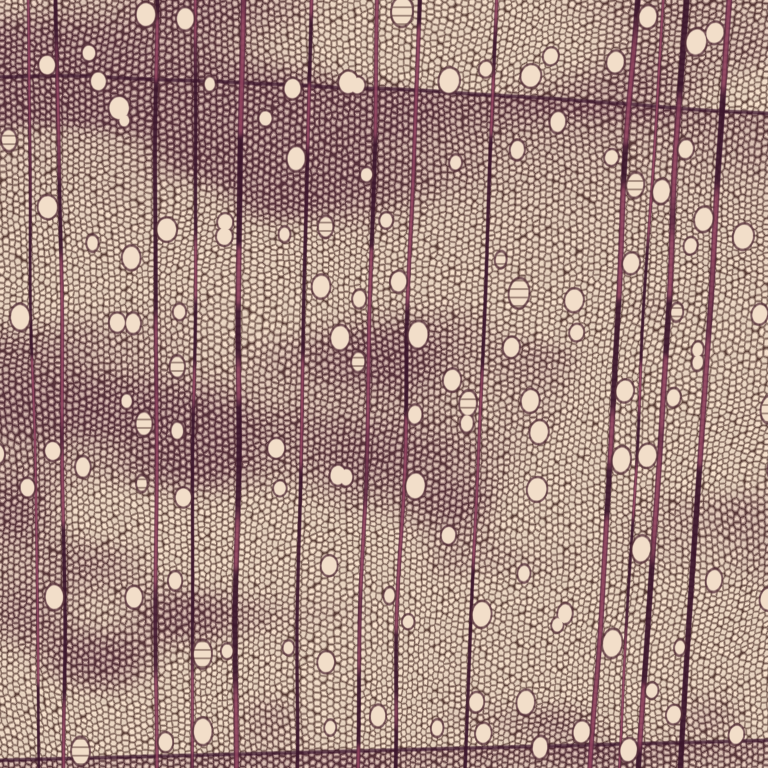
A WebGL 2 fragment shader for this texture:

```glsl
#version 300 es
precision highp float;
uniform vec2 u_resolution;
out vec4 fragColor;

const vec2 FIBRE_COUNT = vec2(122.0, 114.0);
const vec2 FIBRE_JITTER = vec2(0.36, 0.5);
const float RAY_SLOTS = 18.0;
const float RAY_SHARE = 0.74;
const float VESSEL_GRID = 13.0;
const float VESSEL_SHARE = 0.68;
const float DIVIDED_SHARE = 0.06;
const float RING_WIDTH = 0.0026;

const vec3 LUMEN = vec3(0.95, 0.87, 0.79);
const vec3 LUMEN_DENSE = vec3(0.86, 0.74, 0.71);
const vec3 WALL = vec3(0.36, 0.25, 0.22);
const vec3 WALL_DENSE = vec3(0.34, 0.19, 0.23);
const vec3 VESSEL = vec3(0.95, 0.87, 0.79);
const vec3 RAY_PINK = vec3(0.56, 0.26, 0.37);
const vec3 RAY_DARK = vec3(0.23, 0.08, 0.17);

vec2 hash2(vec2 p) {
  vec3 q = fract(p.xyx * vec3(0.1031, 0.1030, 0.0973));
  q += dot(q, q.yzx + 33.33);
  return fract((q.xx + q.yz) * q.zy);
}

float noise(vec2 p) {
  vec2 i = floor(p), f = fract(p);
  f = f * f * (3.0 - 2.0 * f);
  float low = mix(hash2(i).x, hash2(i + vec2(1, 0)).x, f.x);
  float high = mix(hash2(i + vec2(0, 1)).x, hash2(i + vec2(1, 1)).x, f.x);
  return mix(low, high, f.y);
}

// Staggered, rounded Voronoi cells: x = distance to the wall, y = random value per cell
vec2 fibres(vec2 p) {
  vec2 nearest = vec2(9.0), second = vec2(9.0);
  float seed = 0.0;
  for (int i = -1; i <= 1; i++) {
    float column = floor(p.x) + float(i);
    float stagger = 0.5 * mod(column, 2.0);
    for (int j = -1; j <= 1; j++) {
      float row = floor(p.y - stagger) + float(j);
      vec2 rnd = hash2(vec2(column, row) + 17.0);
      vec2 d = vec2(column, row + stagger) + 0.5 + FIBRE_JITTER * (rnd - 0.5) - p;
      if (dot(d, d) < dot(nearest, nearest)) {
        second = nearest;
        nearest = d;
        seed = rnd.x;
      } else if (dot(d, d) < dot(second, second)) {
        second = d;
      }
    }
  }
  float border = dot(0.5 * (nearest + second), normalize(second - nearest));
  return vec2(min(border, 0.62 - length(nearest)), seed);
}

// Nearest ray: x = signed offset, y = half width, z = slot number
vec3 rays(vec2 p) {
  vec3 best = vec3(1.0, 0.002, 0.0);
  for (int i = -1; i <= 1; i++) {
    float slot = floor(p.x * RAY_SLOTS) + float(i);
    vec2 rnd = hash2(vec2(slot + 40.0, 5.0));
    if (hash2(vec2(slot + 40.0, 71.0)).x > RAY_SHARE) continue;
    float wobble = 0.006 * (noise(vec2(p.y * 5.0, slot * 3.0 + 90.0)) - 0.5);
    float offset = p.x - (slot + 0.1 + 0.8 * rnd.x) / RAY_SLOTS - wobble;
    if (abs(offset) < abs(best.x)) best = vec3(offset, mix(0.0016, 0.0038, rnd.y), slot);
  }
  return best;
}

// Nearest vessel: x = signed distance, y = height inside it, z = 1 if divided
vec3 vessels(vec2 p) {
  vec3 best = vec3(1.0, 0.0, 0.0);
  for (int k = 0; k < 9; k++) {
    vec2 cell = floor(p * VESSEL_GRID) + vec2(k % 3 - 1, k / 3 - 1);
    vec2 rnd = hash2(cell + 61.0), form = hash2(cell + 133.0);
    if (hash2(cell + 207.0).x > VESSEL_SHARE) continue;
    vec2 center = (cell + rnd) / VESSEL_GRID;
    float divided = step(form.y, DIVIDED_SHARE);
    vec2 radius = mix(0.0065, 0.013, form.x) * vec2(1.0, 1.1 + 0.25 * form.y + 0.3 * divided);
    // Vessels sit beside rays, not across them
    vec3 ray = rays(center);
    float gap = radius.x + ray.y - abs(ray.x);
    center.x += (ray.x < 0.0 ? -1.0 : 1.0) * max(gap, 0.0);
    vec2 d = p - center;
    float dist = (length(d / radius) - 1.0) * radius.x;
    if (dist < best.x) best = vec3(dist, d.y, divided);
  }
  return best;
}

void main() {
  vec2 uv = gl_FragCoord.xy / u_resolution.y;
  float pixel = 1.0 / u_resolution.y;
  // Files fan out towards the top
  vec2 p = vec2(uv.x - (1.0 - uv.y) * (0.02 - 0.1 * uv.x), uv.y);

  // Growth rings and dense bands
  float upper = 0.9 - 0.02 * uv.x - 0.03 * uv.x * uv.x + 0.004 * noise(uv.xx * 9.0);
  float lower = 0.01 + 0.026 * uv.x;
  float depth = (uv.y < lower ? lower : upper) - uv.y;
  float late = step(0.0, depth) * exp(-depth / 0.08);
  float cloud = 0.55 * noise(p * vec2(4.0, 8.0) + 3.7) + 0.45 * noise(p * vec2(8.0, 15.0) + 21.0);
  float dense = clamp(smoothstep(0.4, 0.8, cloud) + 0.75 * late, 0.0, 1.0);

  // Fibre tissue
  vec2 warp = vec2(noise(p * 8.0), noise(p * 8.0 + 50.0)) - 0.5;
  vec2 fibre = fibres((p + 0.018 * warp) * FIBRE_COUNT + 8.0);
  float soft = max(0.36, 1.5 * pixel * FIBRE_COUNT.x);
  float wall = mix(-0.085, 0.03, dense) + 0.06 * (fibre.y - 0.5);
  float open = clamp((fibre.x - wall) / soft, 0.0, 1.0);
  vec3 lumen = mix(LUMEN, LUMEN_DENSE, dense) * (0.95 + 0.08 * fibre.y);
  vec3 color = mix(mix(WALL, WALL_DENSE, dense), lumen, open);

  // Ring borders
  float border = min(abs(uv.y - upper), abs(uv.y - lower));
  color = mix(color, RAY_DARK, 0.75 * (1.0 - smoothstep(0.3 * RING_WIDTH, RING_WIDTH + pixel, border)));

  // Rays with dark stretches
  vec3 ray = rays(p);
  float stain = smoothstep(0.35, 0.6, noise(vec2(ray.z * 7.0 + 200.0, p.y * 14.0)));
  float core = 1.0 - smoothstep(0.2, 0.9, abs(ray.x) / ray.y);
  vec3 rayColor = mix(mix(RAY_DARK, RAY_PINK, 0.45 + 0.55 * core), RAY_DARK, stain);
  color = mix(color, rayColor, 0.93 * (1.0 - smoothstep(-pixel, pixel, abs(ray.x) - ray.y)));

  // Vessels with thin walls and cross plates
  vec3 vessel = vessels(p);
  float rim = 1.0 - smoothstep(0.0007, 0.0007 + 1.5 * pixel, abs(vessel.x - 0.001));
  color = mix(color, WALL_DENSE, 0.75 * rim);
  float plate = abs(fract(vessel.y / 0.011) - 0.5) * 0.011;
  float bar = vessel.z * (1.0 - smoothstep(0.0002, 0.0002 + 1.5 * pixel, plate));
  vec3 inside = mix(VESSEL, WALL, 0.55 * bar);
  color = mix(color, inside, 1.0 - smoothstep(-pixel, pixel, vessel.x));

  fragColor = vec4(color, 1.0);
}
```
